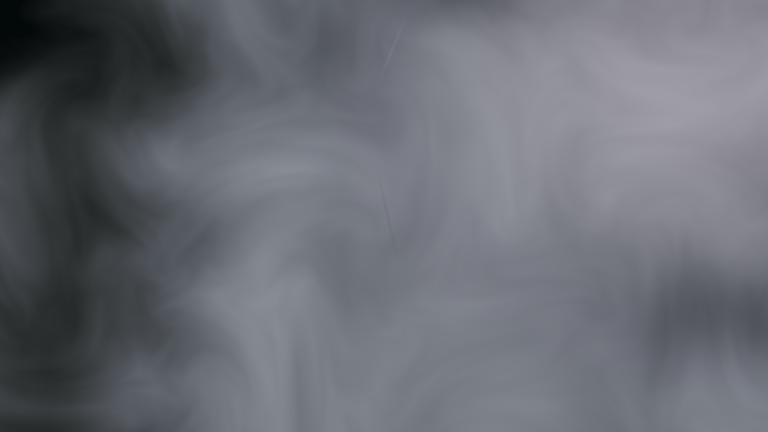
Write a Shadertoy shader that draws this texture.

```glsl
// Soft grey smoke: broad light and dark puffs are laid out with gaussians,
// bent by a sine warp and clouded by layered, rotated sine waves.
// The brightness is then tinted cool, with a warmer haze at the upper right.

// Layered sines; each layer is turned, warped and finer than the last.
float smoke(vec2 p) {
    float sum = 0.0, amplitude = 0.5;
    for (int i = 0; i < 5; i++) {
        p = mat2(0.8, 0.6, -0.6, 0.8) * p + 1.7;
        p += 0.55 * sin(p.yx * 1.2 + float(i));
        sum += amplitude * sin(p.x) * sin(p.y);
        p *= 1.75;
        amplitude *= 0.55;
    }
    return sum;
}

// Gaussian blob, 1 at its centre.
float puff(vec2 p, vec2 centre, vec2 size) {
    vec2 d = (p - centre) / size;
    return exp(-dot(d, d));
}

// Soft hairline between two points.
float hairline(vec2 p, vec2 a, vec2 b) {
    vec2 ab = b - a;
    float t = clamp(dot(p - a, ab) / dot(ab, ab), 0.0, 1.0);
    return smoothstep(0.006, 0.0, length(p - a - t * ab)) * sin(3.1416 * t);
}

void mainImage(out vec4 fragColor, in vec2 fragCoord) {
    vec2 uv = fragCoord / iResolution.xy;
    vec2 p = vec2(uv.x * 1.7778, uv.y);

    // Irregular bending of the large shapes
    vec2 q = p + 0.05 * vec2(smoke(p * 6.0 + 3.0), smoke(p * 6.0 + 9.0));

    // Broad light
    float light = 0.23 + 0.25 * smoothstep(0.08, 0.75, q.x);
    light += 0.12 * puff(q, vec2(1.45, 0.74), vec2(0.42, 0.30));
    light += 0.10 * puff(q, vec2(0.30, 0.12), vec2(0.13, 0.12));
    light += 0.05 * puff(q, vec2(0.60, 0.45), vec2(0.22, 0.25));

    // Shadows
    light -= 0.17 * puff(q, vec2(0.00, 0.95), vec2(0.17, 0.14));
    light -= 0.12 * puff(q, vec2(0.33, 0.86), vec2(0.17, 0.17));
    light -= 0.10 * puff(q, vec2(0.82, 0.86), vec2(0.20, 0.18));
    light -= 0.14 * puff(q, vec2(1.05, 1.03), vec2(0.15, 0.08));
    light -= 0.16 * puff(q, vec2(1.74, 0.28), vec2(0.20, 0.13));
    light -= 0.07 * puff(q, vec2(1.48, 0.22), vec2(0.30, 0.13));
    light -= 0.07 * puff(q, vec2(0.26, 0.50), vec2(0.13, 0.10));
    light -= 0.10 * puff(q, vec2(0.05, 0.00), vec2(0.20, 0.10));

    // Clouding, calmer in the bright haze
    light += mix(0.13, 0.07, smoothstep(0.4, 1.0, p.x)) * smoke(p * 7.5);

    // Faint hairs
    light -= 0.025 * hairline(p, vec2(0.87, 0.62), vec2(0.92, 0.40));
    light += 0.030 * hairline(p, vec2(0.88, 0.82), vec2(0.94, 0.96));
    light = max(light, 0.03);

    // Cool tint, warmer at the upper right
    float blue = 0.035 * smoothstep(0.15, 0.42, light);
    vec3 color = light + vec3(-0.018, 0.0, blue);
    color += vec3(0.022, -0.004, 0.0) * puff(p, vec2(1.70, 0.85), vec2(0.65, 0.50));
    fragColor = vec4(color, 1.0);
}
```
